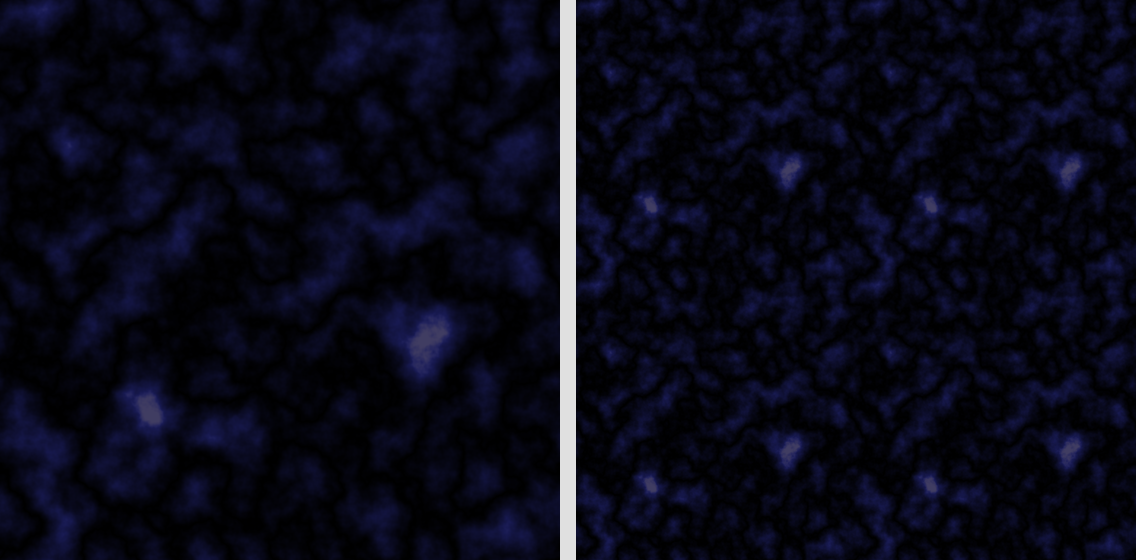
Left: one tile. Right: repeated 2 by 2.
Reproduce this texture procedurally as a WebGL 1 fragment shader.

```glsl
precision highp float;
// Dark blue nebula: folded gradient noise with black veins and soft glowing clouds, tiling.

uniform vec2 u_resolution;

// Sine-free hash of a lattice cell and a layer seed
float hash(vec2 cell, float seed) {
  vec3 p = fract(vec3(cell, seed) * vec3(0.1031, 0.1030, 0.0973) + 0.137);
  p += dot(p, p.yzx + 33.33);
  return fract((p.x + p.y) * p.z);
}

// Slope contribution of one lattice corner, wrapped at the period
float corner(vec2 cell, vec2 offset, float period, float seed) {
  float angle = 6.28319 * hash(mod(cell, period), seed);
  return dot(vec2(cos(angle), sin(angle)), offset);
}

// Signed gradient noise that repeats every period cells
float gradientNoise(vec2 p, float period, float seed) {
  vec2 cell = floor(p);
  vec2 f = p - cell;
  vec2 e = vec2(1.0, 0.0);
  vec2 blend = f * f * f * (f * (f * 6.0 - 15.0) + 10.0);
  float low = mix(corner(cell, f, period, seed),
                  corner(cell + e.xy, f - e.xy, period, seed), blend.x);
  float high = mix(corner(cell + e.yx, f - e.yx, period, seed),
                   corner(cell + e.xx, f - e.xx, period, seed), blend.x);
  return mix(low, high, blend.y);
}

// Octaves are shifted so that their lattices do not line up
float cloudField(vec2 uv) {
  float sum = 0.0;
  float amplitude = 1.0;
  float period = 6.0;
  for (int i = 0; i < 6; i++) {
    float layer = float(i);
    vec2 shift = vec2(0.37, 0.71) * layer;
    sum += amplitude * gradientNoise(uv * period + shift, period, layer * 7.0 + 3.0);
    amplitude *= 0.5;
    period *= 2.0;
  }
  return sum;
}

void main() {
  vec2 uv = gl_FragCoord.xy / u_resolution;

  // Folding at zero opens the dark veins between the clouds
  float density = abs(cloudField(uv)) / 0.249;
  float glow = 0.097 * pow(density, 1.32);

  // Blue clouds with rare greyish cores
  vec3 color = vec3(0.29, 0.315, 1.0) * min(glow, 0.36);
  color = mix(color, vec3(0.29, 0.27, 0.39), 0.8 * smoothstep(2.4, 3.3, density));

  gl_FragColor = vec4(color, 1.0);
}
```
